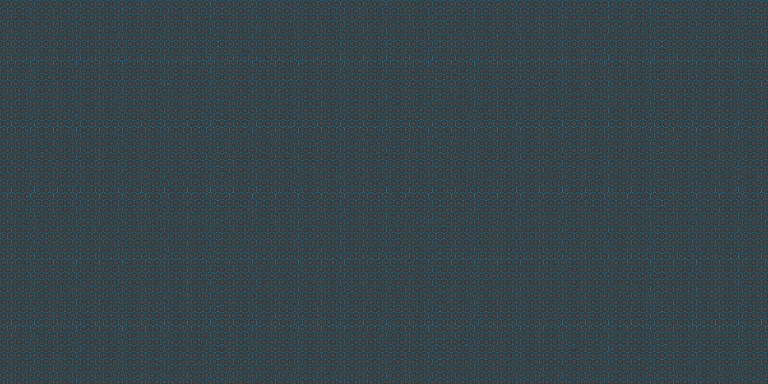
Reproduce this pattern procedurally as a WebGL 2 fragment shader.

```glsl
#version 300 es
precision highp float;

uniform vec2 u_resolution;
out vec4 fragColor;

const vec2 TILE_SIZE = vec2(0.289, 0.1725);    // panel size on the canvas
const vec2 TILE_ORIGIN = vec2(0.573, 0.4973);  // a crossing of two panel seams
const vec2 TILE_CELLS = vec2(29.0, 10.0);      // columns and rows in a panel
const float ROW_STEP = 0.8660254;              // row spacing of hexagons one unit wide

const vec3 RIM = vec3(0.19, 0.207, 0.207);
const vec3 GLOW = vec3(0.17, 0.31, 0.36);
const vec3 CORE = vec3(0.18, 0.41, 0.51);
const vec3 SEAM_CORE = vec3(0.18, 0.47, 0.59);
const vec3 PLATE_BROWN = vec3(0.24, 0.215, 0.215);
const vec3 PLATE_GREY = vec3(0.29, 0.29, 0.29);

vec2 hash2(vec2 p) {
  vec3 q = fract(p.xyx * vec3(0.1031, 0.1030, 0.0973));
  q += dot(q, q.yzx + 33.33);
  return fract((q.xx + q.yz) * q.zy);
}

// Distance to the nearest scattered point.
float cellNoise(vec2 p) {
  vec2 cell = floor(p);
  float nearest = 2.0;
  for (int y = -1; y <= 1; y++) {
    for (int x = -1; x <= 1; x++) {
      vec2 id = cell + vec2(x, y);
      nearest = min(nearest, length(id + hash2(id) - p));
    }
  }
  return nearest;
}

// Offset from the centre of the nearest hexagon.
vec2 hexOffset(vec2 p) {
  vec2 period = vec2(1.0, 2.0 * ROW_STEP);
  vec2 even = mod(p + 0.5 * period, period) - 0.5 * period;
  vec2 odd = mod(p, period) - 0.5 * period;
  return dot(even, even) < dot(odd, odd) ? even : odd;
}

// Depth inside a hexagon: 0 on its border, 1 at its centre.
float hexDepth(vec2 offset) {
  vec2 q = abs(offset);
  return 1.0 - 2.0 * max(q.x, dot(q, vec2(0.5, ROW_STEP)));
}

// 1 on the panel seams, fading within about one hexagon.
float seamWeight(vec2 tile) {
  vec2 cells = abs(fract(tile + 0.5) - 0.5) * TILE_CELLS;
  vec2 weight = 1.0 - smoothstep(vec2(0.2), vec2(0.9), cells);
  return max(weight.x, weight.y);
}

// Plate mottled by fine grain, lighter toward the middle.
vec3 plateColor(float grain, float depth) {
  float grey = 0.15 + 0.5 * grain + 0.32 * depth;
  return mix(PLATE_BROWN, PLATE_GREY, smoothstep(0.35, 0.85, grey));
}

vec3 hexColor(vec2 p, float seam, float pixel) {
  float depth = hexDepth(hexOffset(p));
  float grain = 1.0 - cellNoise(p * 4.0);

  // Dark rim lit by the glow of the joint
  vec3 color = mix(GLOW, RIM, smoothstep(0.0, 0.4, depth));

  // Raised plate
  float plate = smoothstep(0.36, 0.36 + max(0.1, 0.3 * pixel), depth);
  color = mix(color, plateColor(grain, depth), plate);

  // Thin joint, broken by wear and a little brighter along the seams
  float core = 1.0 - smoothstep(0.0, max(0.09, 0.25 * pixel), depth);
  float wear = 1.0 - smoothstep(0.3, 0.8, grain);
  core *= 1.0 - mix(0.65, 0.25, seam) * wear;
  return mix(color, mix(CORE, SEAM_CORE, seam), core);
}

void main() {
  vec2 uv = gl_FragCoord.xy / u_resolution;
  vec2 tile = (uv - TILE_ORIGIN) / TILE_SIZE;
  vec2 p = (tile * TILE_CELLS + vec2(0.0, 0.5)) * vec2(1.0, ROW_STEP);
  float pixel = 2.0 * TILE_CELLS.x / (TILE_SIZE.x * u_resolution.x);
  fragColor = vec4(hexColor(p, seamWeight(tile), pixel), 1.0);
}
```
